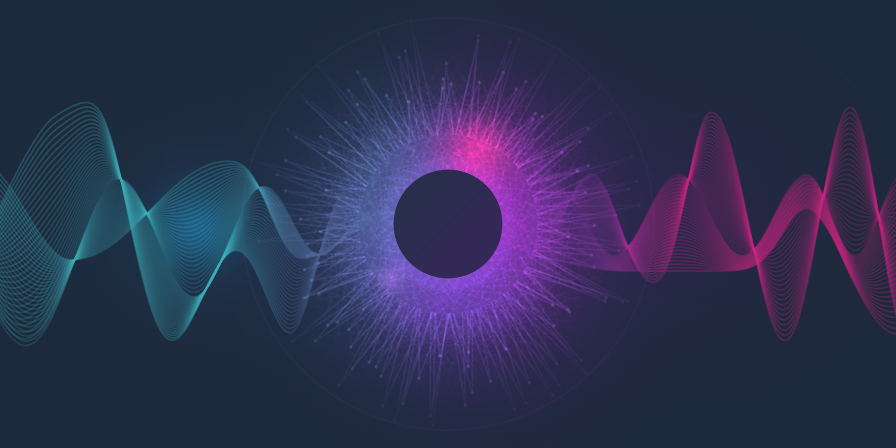
Give the GLSL for this background, as a WebGL 1 fragment shader.

```glsl
precision highp float;
// Dark disc in a glowing net of chords and spikes, flanked by teal and pink line waves.
uniform vec2 u_resolution;

const float TAU = 6.2831853;

float hash(vec2 p) {
  return fract(sin(dot(p, vec2(127.1, 311.7))) * 43758.545);
}

float stroke(float d, float halfWidth) {
  float px = 1.0 / u_resolution.y;
  return 1.0 - smoothstep(halfWidth, halfWidth + 1.2 * px, d);
}

float segment(vec2 p, vec2 a, vec2 b) {
  vec2 ab = b - a;
  return length(p - a - ab * clamp(dot(p - a, ab) / dot(ab, ab), 0.0, 1.0));
}

float spot(vec2 p, vec2 centre, float size) {
  vec2 d = (p - centre) / size;
  return exp(-dot(d, d));
}

// Heights of the three guiding strands of the wave at x
vec3 guides(float x) {
  if (x < 0.0) {
    float d = x + 0.8;
    float e = x + 0.935;
    float g = x + 0.84;
    float taper = 1.0 - 0.6 * smoothstep(-0.36, -0.1, x);
    float tall = 0.02 - 0.13 * d + (0.25 - 0.16 * d) * cos(d * mix(8.0, 17.0 + 8.0 * d, smoothstep(-0.1, 0.1, d)));
    tall -= 0.24 * exp(-110.0 * (d - 0.31) * (d - 0.31));
    float quick = -0.08 + 0.12 * e - (0.19 - 0.17 * e) * cos(e * (14.0 + 7.5 * e));
    float slow = 0.03 - 0.11 * cos(g * mix(15.0, 9.0, smoothstep(-0.05, 0.05, g)) + 1.6 * smoothstep(0.35, 0.54, g));
    return vec3(tall, quick, slow) * taper;
  }
  float f = x - 0.583;
  float h = x - 0.8;
  float swing = mix(0.12, 0.26, smoothstep(0.42, 0.62, x));
  float tall = swing * cos(f * mix(23.5, 17.0 + 9.5 * f, smoothstep(-0.05, 0.05, f)));
  float quick = 0.02 + 0.09 * cos(h * mix(22.0, 29.0, smoothstep(-0.05, 0.05, h)));
  float slow = -0.105 + 0.14 * exp(-180.0 * h * h) - 0.14 * smoothstep(0.85, 1.0, x);
  return vec3(tall, quick, slow) * smoothstep(-0.1, 0.4, x);
}

// Strands blended from guide to guide
float waveLines(vec2 p) {
  vec3 heights = guides(p.x);
  vec3 slopes = (guides(p.x + 0.001) - heights) / 0.001;
  float sum = 0.0;
  for (int i = 0; i < 57; i++) {
    float t = float(i) / 28.0;
    vec3 blend = max(1.0 - abs(t - vec3(0.0, 1.0, 2.0)), 0.0);
    float slope = dot(slopes, blend);
    float d = abs(p.y - dot(heights, blend)) / sqrt(1.0 + slope * slope);
    sum += stroke(d, 0.0005) * (0.2 + 0.14 * abs(t - 1.0));
  }
  return 1.0 - exp(-sum);
}

// Straight lines touching a circle, leaning both ways
float chords(float r, float angle, float circle, float count) {
  float lean = acos(min(circle / r, 1.0));
  float gap = sqrt(max(r * r - circle * circle, 0.0)) * TAU / count;
  vec2 turn = fract((angle + vec2(lean, -lean)) * count / TAU) - 0.5;
  return stroke(abs(turn.x) * gap, 0.0004) + stroke(abs(turn.y) * gap, 0.0004);
}

// One ring of narrow triangles with a dot on each tip
float spikes(float r, float angle, float count, float seed) {
  float turn = fract(angle / TAU + hash(vec2(seed, 3.0))) * count;
  float rnd = hash(vec2(floor(turn), seed));
  float a = (fract(turn) - 0.5) * TAU / count;
  vec2 q = r * vec2(cos(a), abs(sin(a)));
  vec2 tip = vec2(0.27 + 0.18 * rnd + 0.01 * seed, 0.0);
  vec2 base = vec2(0.2, 0.16 * tan(0.5 * TAU / count));
  float side = stroke(segment(q, tip, base), 0.0005);
  return 0.4 * side + 0.8 * stroke(length(q - tip), 0.0025);
}

void main() {
  vec2 p = (gl_FragCoord.xy - 0.5 * u_resolution) / u_resolution.y;
  float r = max(length(p), 0.001);
  float angle = atan(p.y, p.x);

  // Backdrop with soft side glows
  vec3 color = vec3(0.115, 0.163, 0.238);
  color += vec3(0.0, 0.18, 0.24) * spot(p, vec2(-0.56, -0.01), 0.08);
  color += vec3(0.0, 0.025, 0.04) * spot(p, vec2(-0.58, 0.0), 0.22);
  color += vec3(0.03, -0.01, 0.03) * spot(p, vec2(0.58, 0.03), 0.22);
  color += vec3(0.04, 0.0, 0.06) * spot(p, vec2(0.08, -0.02), 0.35);

  // Burst tint: slate on the left, magenta on the right, violet below
  vec3 tint = mix(vec3(0.28, 0.37, 0.6), vec3(0.59, 0.13, 0.68), smoothstep(-0.2, 0.18, p.x));
  tint = mix(tint, vec3(0.47, 0.22, 0.8), 0.75 * spot(p, vec2(0.02, -0.2), 0.2));
  tint = mix(tint, vec3(0.9, 0.15, 0.64), spot(p, vec2(0.07, 0.17), 0.075));

  // Net of chords, rings and spikes over a sparkling glow
  float net = 0.0;
  float rays = 0.0;
  for (int i = 0; i < 4; i++) {
    float k = float(i);
    rays += spikes(r, angle, 19.0 + 6.0 * k, k);
    net += 0.22 * chords(r, angle, 0.09 + 0.055 * k, 36.0 + 8.0 * k);
    net += 0.22 * stroke(abs(r - 0.19 - 0.04 * k), 0.0004);
  }
  vec2 cell = vec2(floor(r * 130.0), floor(fract(angle / TAU) * 180.0));
  float sparkle = pow(hash(cell), 3.0) * (1.0 - smoothstep(0.15, 0.32, r));
  float glow = exp(-r * r / 0.066);
  color = mix(color, tint, clamp(glow * (0.72 + 0.4 * sparkle), 0.0, 1.0));
  net *= 1.0 - smoothstep(0.2, 0.42, r);
  rays *= 1.0 - smoothstep(0.25, 0.52, r);
  color += (tint * 0.5 + 0.05) * (0.42 * net + 0.6 * rays);
  color += tint * 0.05 * stroke(abs(r - 0.46), 0.0005);
  color += vec3(0.15, 0.02, 0.05) * spot(p, vec2(0.07, 0.17), 0.045);
  color += vec3(0.15, 0.08, 0.15) * spot(p, vec2(-0.128, -0.12), 0.03);

  // Waves
  vec3 leftTint = mix(vec3(0.24, 0.74, 0.78), vec3(0.4, 0.52, 0.78), smoothstep(-0.5, -0.28, p.x));
  vec3 rightTint = mix(vec3(0.66, 0.22, 0.8), vec3(0.88, 0.13, 0.53), smoothstep(0.25, 0.55, p.x));
  vec3 waveTint = p.x < 0.0 ? leftTint : rightTint;
  float strength = mix(0.22, 0.88, smoothstep(0.14, 0.5, abs(p.x)));
  color = mix(color, waveTint, waveLines(p) * strength);

  // Central disc
  vec3 discColor = mix(vec3(0.16, 0.18, 0.3), vec3(0.2, 0.16, 0.34), smoothstep(-0.12, 0.12, p.x - p.y));
  color = mix(color, discColor, stroke(r, 0.12));

  gl_FragColor = vec4(color, 1.0);
}
```
